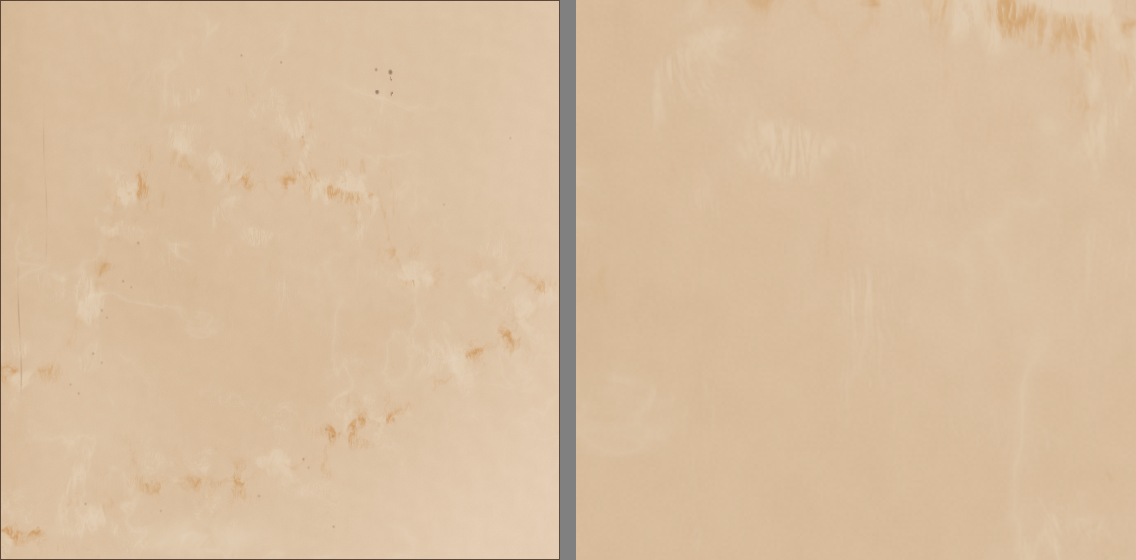
Left, the full canvas; right, a detail of the centre.
Give the GLSL for this texture, as a WebGL 1 fragment shader.

```glsl
precision highp float;
uniform vec2 u_resolution;

vec2 hash2(vec2 p) {
  return fract(sin(vec2(dot(p, vec2(127.1, 311.7)), dot(p, vec2(269.5, 183.3)))) * 4375.85);
}

// Layered, rotated sines, roughly -1 to 1
float waves(vec2 p) {
  float sum = 0.0, amp = 0.5;
  for (int i = 0; i < 6; i++) {
    p = mat2(0.8, -0.6, 0.6, 0.8) * p * 1.8 + 1.7;
    p += 0.5 * sin(p.yx * 0.7 + 0.9);
    sum += amp * sin(p.x + 1.2 * sin(p.y));
    amp *= 0.56;
  }
  return sum;
}

// Signed height above the arched vein
float archField(vec2 p) {
  float path = 0.34 + 0.34 * smoothstep(0.08, 0.27, p.x) - 0.18 * smoothstep(0.66, 0.73, p.x);
  float jag = 0.025 + 0.045 * smoothstep(0.15, 0.3, p.x) * (1.0 - smoothstep(0.6, 0.72, p.x));
  return p.y - path - jag * waves(p * vec2(24.0, 9.0)) - 0.014 * waves(p * vec2(75.0, 35.0));
}

// Signed height above the rising vein
float riseField(vec2 p) {
  float path = 0.06 + 0.2 * p.x + 0.25 * pow(max(p.x, 0.0), 4.0);
  float jag = mix(0.04, 0.022, p.x) * waves(p * vec2(21.0, 12.0) + 8.3);
  return p.y - path - jag - 0.014 * waves(p * vec2(70.0, 45.0) + 2.0);
}

// Field value divided by its slope gives a distance
float veinDistance(float f, float fx, float fy) {
  return abs(f) / max(length(vec2(fx - f, fy - f)) / 0.002, 0.8);
}

// Faint broken core and clumped halo of a vein
float veinTint(float d, vec2 p) {
  float patchy = smoothstep(-0.25, 0.6, waves(p * 11.0 + 3.0));
  float clumps = smoothstep(-0.1, 0.6, waves(p * vec2(50.0, 34.0)));
  float core = exp(-d * d / 0.000012) * mix(0.12, 0.36, patchy) * (0.35 + 0.65 * clumps);
  return core + exp(-d / 0.013) * clumps * mix(0.08, 0.5, patchy);
}

// Cellular pits: dense in one cluster, rare elsewhere
float pits(vec2 p, float px) {
  vec2 cell = floor(p * 75.0);
  vec2 rnd = hash2(cell);
  vec2 kind = hash2(cell + 41.0);
  float cluster = 1.0 - smoothstep(0.5, 1.0, length((p - vec2(0.685, 0.85)) / vec2(0.026, 0.055)));
  float present = step(kind.x, mix(0.008, 0.42, cluster));
  float radius = mix(0.0014, 0.0018 + 0.003 * kind.y, cluster);
  vec2 offset = p - (cell + 0.3 + 0.4 * rnd) / 75.0;
  float spot = 1.0 - smoothstep(radius - 1.5 * px, radius + 1.5 * px, length(offset * vec2(1.1, 0.9)));
  return spot * present * mix(0.2 + 0.25 * kind.y, 0.65, cluster);
}

// Thin vertical crack between two heights
float crack(vec2 p, float x, float low, float high) {
  float d = abs(p.x - x - 0.002 * sin(p.y * 23.0) - 0.012 * (0.5 - p.y));
  float span = smoothstep(low, low + 0.05, p.y) * (1.0 - smoothstep(high - 0.05, high, p.y));
  return exp(-d * d / 0.000002) * span * (0.6 + 0.4 * sin(p.y * 61.0));
}

void main() {
  vec2 p = gl_FragCoord.xy / u_resolution;
  float px = 1.0 / min(u_resolution.x, u_resolution.y);

  // Cloudy cream ground, paler toward the right and the lower corner
  vec2 middle = p - vec2(0.4, 0.48);
  float pale = 0.56 + 0.45 * (p.x - 0.5) - 0.28 * exp(-dot(middle, middle) * 7.0);
  pale += 0.2 * waves(p * 2.2 + 5.0) + 0.07 * waves(p * 6.0 + 2.0);
  pale += 0.25 * smoothstep(0.5, 0.0, p.y) * p.x - 0.2 * smoothstep(0.12, 0.0, p.x);
  vec3 color = mix(vec3(0.83, 0.715, 0.58), vec3(0.892, 0.80, 0.70), clamp(pale, 0.0, 1.0));
  color += 0.006 * waves(p * vec2(70.0, 50.0)) * vec3(0.8, 1.0, 1.2);
  color += 0.008 * (hash2(floor(p * 512.0)).x - 0.5);

  // Vein distances
  vec2 e = vec2(0.002, 0.0);
  float arch = veinDistance(archField(p), archField(p + e), archField(p + e.yx));
  float rise = veinDistance(riseField(p), riseField(p + e), riseField(p + e.yx));

  // Milky patches beside the veins and fine pale wisps
  float nearVein = exp(-min(arch, rise) / 0.022);
  float milk = nearVein * smoothstep(0.1, 0.7, waves(p * vec2(22.0, 19.0) + 2.0)) * 0.7;
  float wisp = pow(max(1.0 - abs(waves(p * 9.0 + 6.0)), 0.0), 9.0);
  milk += wisp * 0.3 * smoothstep(-0.1, 0.6, waves(p * 6.0 + 1.0));
  vec2 pool = (p - vec2(0.37, 0.035)) / vec2(0.09, 0.035);
  milk += 0.6 * exp(-dot(pool, pool)) * (0.7 + 0.6 * waves(p * 16.0));
  color = mix(color, vec3(0.90, 0.835, 0.745), clamp(milk, 0.0, 0.75));

  // Ochre veins
  float tint = veinTint(arch, p) * 0.85 + veinTint(rise, p + 4.0);
  color = mix(color, vec3(0.80, 0.59, 0.36), clamp(tint, 0.0, 0.75));

  // Cracks and pits
  float cracks = crack(p, 0.034, 0.26, 0.54) + 0.5 * crack(p, 0.083, 0.52, 0.84);
  color = mix(color, vec3(0.66, 0.52, 0.39), 0.4 * cracks);
  color = mix(color, vec3(0.46, 0.34, 0.29), pits(p, px));

  // Dark slab edge
  vec2 inset = min(p, 1.0 - p);
  float edge = 1.0 - smoothstep(0.0003, 0.0003 + 1.2 * px, min(inset.x, inset.y));
  gl_FragColor = vec4(mix(color, vec3(0.24, 0.17, 0.12), edge), 1.0);
}
```
